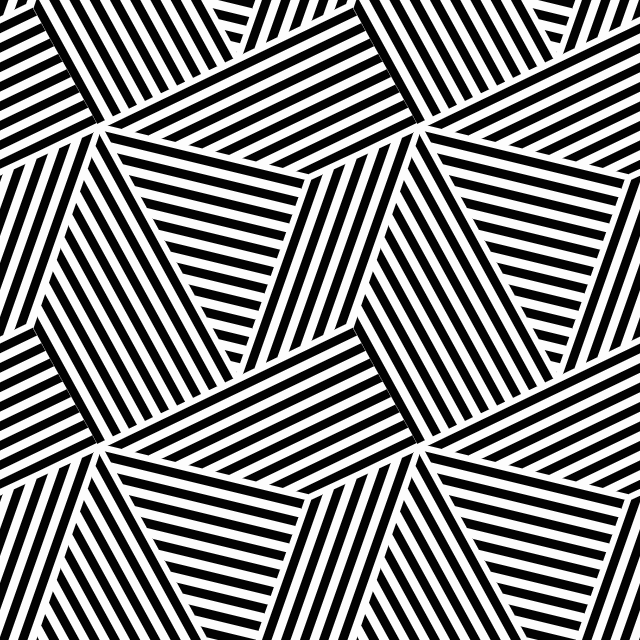
Reproduce this pattern procedurally as a WebGL 1 fragment shader.

```glsl
precision highp float;
// Black and white striped facets, four interlocking polygons per repeat, two repeats each way.

#define REPEATS 2.0
#define INK 0.008
#define PAPER 0.992
#define GAP 0.0099       // white border inside each facet
#define HAIRLINE 0.0005  // inset where two facets touch
#define HUB vec2(0.3086, 0.6042)
#define EAST vec2(0.9648, 0.4453)
#define SOUTH vec2(0.7422, -0.1875)
#define CORNER vec2(1.0977, -0.0156)

uniform vec2 u_resolution;

// Signed distance to the line a-b, positive on its right.
float rightOf(vec2 p, vec2 a, vec2 b) {
  vec2 along = normalize(b - a);
  return dot(p - a, vec2(along.y, -along.x));
}

// Ink coverage of a clockwise convex facet with stripes parallel to a-b.
// insets: borders along b-c and c-d; the other two sides use GAP.
float facet(vec2 p, vec2 a, vec2 b, vec2 c, vec2 d, float pitch, vec2 insets, float pixel) {
  // Wrap into the one-repeat box that holds the facet.
  vec2 low = min(min(a, b), min(c, d));
  p = low + fract(p - low);

  float depth = rightOf(p, a, b) - GAP;
  float inside = min(depth, rightOf(p, d, a) - GAP);
  inside = min(inside, rightOf(p, b, c) - insets.x);
  inside = min(inside, rightOf(p, c, d) - insets.y);

  // Stripes cover the first half of every pitch.
  float fromCentre = abs(fract(depth / pitch + 0.25) - 0.5);
  float stripe = (0.25 - fromCentre) * pitch;
  return clamp(min(inside, stripe) / pixel + 0.5, 0.0, 1.0);
}

void main() {
  vec2 p = gl_FragCoord.xy / u_resolution * REPEATS;
  float pixel = REPEATS / min(u_resolution.x, u_resolution.y);
  vec2 right = vec2(1.0, 0.0);
  vec2 up = vec2(0.0, 1.0);
  vec2 open = vec2(GAP);

  // Triangle with shallow falling stripes; its fourth point lies on a side.
  float ink = facet(p, HUB, EAST, SOUTH, mix(SOUTH, HUB, 0.5), 0.0576, open, pixel);
  // Steep rising band.
  ink += facet(p, SOUTH, EAST, HUB + right, CORNER, 0.0560, open, pixel);
  // Steep falling band, touching the next one along its far side.
  ink += facet(p, HUB, SOUTH, HUB - up, CORNER - right, 0.0555, vec2(GAP, HAIRLINE), pixel);
  // Shallow rising band.
  ink += facet(p, HUB, CORNER + up, HUB + right, EAST, 0.0548, vec2(HAIRLINE, GAP), pixel);

  gl_FragColor = vec4(vec3(mix(PAPER, INK, min(ink, 1.0))), 1.0);
}
```
